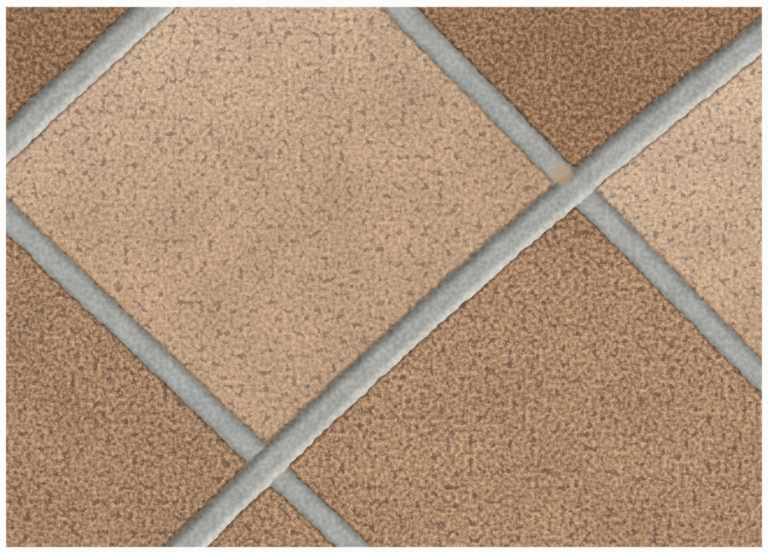
Write a WebGL 2 fragment shader that draws this texture.

```glsl
#version 300 es
precision highp float;

uniform vec2 u_resolution;
out vec4 outColor;

// Layout, in units of the canvas height
const vec2 JUNCTION = vec2(0.4855, 0.1576);   // where two joints cross
const vec2 RISING = vec2(0.556, 0.504);       // tile edge going up
const vec2 FALLING = vec2(0.542, -0.516);     // tile edge going down
const float TILE_SIZE = 0.747;                // distance between joints
const float RISING_HALF = 0.027;
const float FALLING_HALF = 0.0215;
const float BOW = 0.036;                      // curve of rising joints
const float SPLAY = 0.035;                    // fanning of falling joints
const float CORNER = 0.010;                   // rounding of tile corners
const vec2 MARGIN_LOW = vec2(0.011, 0.009);
const vec2 MARGIN_HIGH = vec2(0.011, 0.0127);

// Texture
const float GRAIN = 125.0;
const float FLECK = 72.0;
const float MOTTLE = 9.0;

// Colours
const vec3 PAPER = vec3(0.985, 0.985, 0.98);
const vec3 LIGHT_CLAY = vec3(0.735, 0.615, 0.505);
const vec3 PALE_CLAY = vec3(0.79, 0.685, 0.585);
const vec3 BROWN_CLAY = vec3(0.655, 0.525, 0.415);
const vec3 DARK_CLAY = vec3(0.585, 0.450, 0.345);
const vec3 FLECK_COLOR = vec3(0.40, 0.30, 0.27);
const vec3 GROUT = vec3(0.65, 0.655, 0.64);
const vec3 GROUT_SHADOW = vec3(0.43, 0.42, 0.39);
const vec3 GROUT_LIGHT = vec3(0.83, 0.81, 0.77);

float hash(vec2 cell) {
    uvec2 q = uvec2(ivec2(cell)) * uvec2(1597334677u, 3812015801u);
    uint n = (q.x ^ q.y) * 1597334677u;
    n = (n ^ (n >> 15)) * 2246822519u;
    return float((n ^ (n >> 13)) >> 8) / 16777216.0;
}

vec2 gradient(vec2 cell) {
    float angle = 6.28319 * hash(cell);
    return vec2(cos(angle), sin(angle));
}

float gradientNoise(vec2 p) {
    vec2 i = floor(p), f = p - i;
    vec2 w = f * f * f * (f * (f * 6.0 - 15.0) + 10.0);
    vec2 e = vec2(1.0, 0.0);
    float low = mix(dot(gradient(i), f), dot(gradient(i + e), f - e), w.x);
    float high = mix(dot(gradient(i + e.yx), f - e.yx), dot(gradient(i + 1.0), f - 1.0), w.x);
    return mix(low, high, w.y);
}

// Lattice coordinates: whole numbers of x and y are the joints
vec2 latticeCoords(vec2 p) {
    vec2 uv = inverse(mat2(RISING, FALLING)) * (p - JUNCTION);
    uv.y -= BOW * uv.x * (uv.x - 1.0);
    uv.x += SPLAY * uv.x * uv.y;
    return uv;
}

vec3 tileColor(vec2 p, vec2 id) {
    // Alternating light and brown tiles with slow changes of tone
    float isLight = mod(id.x + id.y, 2.0) * smoothstep(0.09, 0.16, p.y);
    float sheen = smoothstep(0.35, 1.0, p.y - 0.35 * p.x + 0.55 * max(id.x, 0.0));
    vec3 light = mix(LIGHT_CLAY, PALE_CLAY, sheen);
    vec3 brown = mix(BROWN_CLAY, DARK_CLAY, smoothstep(0.4, 0.85, p.y));
    vec3 color = mix(brown, light, isLight);
    color *= 1.0 + 0.05 * (hash(id + 40.0) - 0.5) + 0.07 * gradientNoise(p * MOTTLE);

    // Sandy grain and dark flecks, coarser in contrast on brown tiles
    float contrast = mix(1.0, 0.68, isLight);
    float grain = gradientNoise(p * GRAIN) + 0.6 * gradientNoise(p * GRAIN * 1.9 + 7.0);
    color += contrast * grain * vec3(0.23, 0.20, 0.155);
    float fleck = gradientNoise(p * FLECK + 31.0) + 0.35 * grain;
    color = mix(color, FLECK_COLOR, 0.55 * contrast * smoothstep(0.12, 0.55, -fleck));
    return color;
}

vec3 risingGrout(float t) {
    vec3 color = mix(GROUT_SHADOW, GROUT, smoothstep(-1.0, -0.25, t));
    return mix(color, GROUT_LIGHT, 0.85 * smoothstep(0.3, 0.85, t));
}

vec3 fallingGrout(float t) {
    vec3 color = mix(GROUT, GROUT_SHADOW, 0.55 * smoothstep(0.35, 1.0, t));
    return mix(color, GROUT_SHADOW, 0.4 * smoothstep(0.5, 1.0, -t));
}

void main() {
    vec2 p = gl_FragCoord.xy / u_resolution.y;
    float pixel = 1.0 / u_resolution.y;
    vec2 uv = latticeCoords(p);
    vec2 across = (uv - round(uv)) * TILE_SIZE;

    // Uneven joint edges and rounded crossings
    float wobble = 0.003 * gradientNoise(p * 11.0) + 0.0035 * gradientNoise(p * 65.0);
    float rising = abs(across.y) - RISING_HALF + wobble;
    float falling = abs(across.x) - FALLING_HALF + wobble;
    vec2 corner = max(CORNER - vec2(rising, falling), 0.0);
    float joint = max(CORNER, min(rising, falling)) - length(corner);

    // Tile, shaded where it turns down into the joint
    vec3 color = tileColor(p, floor(uv));
    color *= 1.0 - 0.28 * (1.0 - smoothstep(0.0, 0.008, joint));

    // Rising joints run over the falling ones
    vec3 grout = mix(fallingGrout(across.x / FALLING_HALF), risingGrout(across.y / RISING_HALF),
                     1.0 - smoothstep(-0.002, 0.003, rising));
    grout += 0.09 * gradientNoise(p * GRAIN) + 0.05 * gradientNoise(p * 24.0);

    // Clay smeared over every second crossing
    float smear = length(across - vec2(0.0, -0.032)) + 0.012 * gradientNoise(p * 45.0);
    float smeared = mod(round(uv.x), 2.0) * (1.0 - smoothstep(0.012, 0.026, smear));
    grout = mix(grout, LIGHT_CLAY, 0.8 * smeared);
    color = mix(color, grout, 1.0 - smoothstep(-pixel, pixel, joint));

    // Paper margin
    vec2 size = vec2(u_resolution.x / u_resolution.y, 1.0);
    vec2 inset = min(p - MARGIN_LOW, size - MARGIN_HIGH - p);
    color = mix(PAPER, color, smoothstep(-pixel, pixel, min(inset.x, inset.y)));
    outColor = vec4(clamp(color, 0.0, 1.0), 1.0);
}
```
